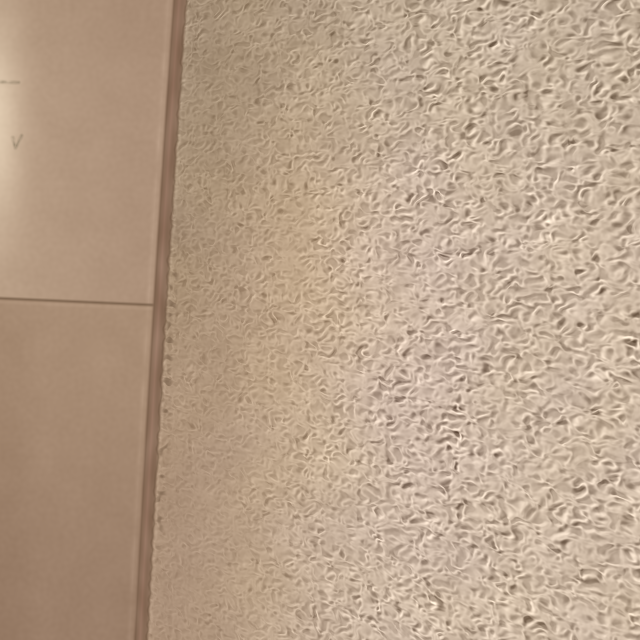
A WebGL 2 fragment shader for this texture:

```glsl
#version 300 es
precision highp float;
// Smooth tiles on the left meet a worm-textured sheet on the right along a slanted seam.
// The sheet is broken ridged noise with dark pits, lit from one side in slight perspective,
// over soft colour gradients; tiles, joints and marks use distance functions.

#define GRAIN_SCALE 84.0
#define GRAIN_CONTRAST 0.25
#define PIT_DEPTH 0.50
#define RELIEF_SHIFT vec2(-0.24, 0.30)
#define RIDGE_WIDTH 0.50
#define SEAM_HALF_WIDTH 0.0105
#define JOINT_HALF_WIDTH 0.0018
#define GROOVE_COLOR vec3(0.53, 0.42, 0.34)
#define DARK_EDGE vec3(0.41, 0.32, 0.24)

uniform vec2 u_resolution;
out vec4 outColor;

vec2 hash22(vec2 p) {
    vec3 q = fract(vec3(p.xyx) * vec3(0.1031, 0.1030, 0.0973));
    q += dot(q, q.yzx + 33.33);
    return fract((q.xx + q.yz) * q.zy);
}

float gradientAt(vec2 cell, vec2 corner, vec2 f) {
    return dot(hash22(cell + corner) * 2.0 - 1.0, f - corner);
}

float gradientNoise(vec2 p) {
    vec2 i = floor(p), f = p - i;
    vec2 s = f * f * f * (f * (f * 6.0 - 15.0) + 10.0);
    float low = mix(gradientAt(i, vec2(0, 0), f), gradientAt(i, vec2(1, 0), f), s.x);
    float high = mix(gradientAt(i, vec2(0, 1), f), gradientAt(i, vec2(1, 1), f), s.x);
    return 1.4 * mix(low, high, s.y);
}

// Rounded crests along the zero lines of the noise
float wormHeight(vec2 p) {
    float n = gradientNoise(p) + 0.35 * gradientNoise(mat2(1.5, 1.1, -1.1, 1.5) * p + 31.7);
    return 1.0 - smoothstep(0.0, RIDGE_WIDTH, sqrt(n * n + 0.004));
}

float segmentDistance(vec2 p, vec2 a, vec2 b) {
    vec2 pa = p - a, ba = b - a;
    return length(pa - ba * clamp(dot(pa, ba) / dot(ba, ba), 0.0, 1.0));
}

float glow(vec2 p, vec2 center, vec2 radius) {
    vec2 d = (p - center) / radius;
    return exp(-dot(d, d));
}

float line(float distance, float halfWidth, float blur) {
    return 1.0 - smoothstep(halfWidth - blur, halfWidth + blur, abs(distance));
}

vec3 sheetColor(vec2 p, float fromSeam) {
    // Broad light and tint
    vec3 nearSide = mix(vec3(0.665, 0.56, 0.465), vec3(0.625, 0.54, 0.445), smoothstep(0.2, 0.9, p.y));
    vec3 farSide = mix(vec3(0.76, 0.68, 0.60), vec3(0.715, 0.64, 0.555), smoothstep(0.55, 1.0, p.y));
    vec3 color = mix(nearSide, farSide, smoothstep(0.0, 0.42, fromSeam));
    color += vec3(0.035, 0.022, 0.0) * glow(p, vec2(0.47, 0.62), vec2(0.13, 0.25));
    color += vec3(0.02, 0.018, 0.008) * glow(p, vec2(0.47, 0.22), vec2(0.10, 0.30));
    color += vec3(0.0, -0.004, 0.012) * glow(p, vec2(0.65, 0.42), vec2(0.10, 0.35));
    color += vec3(0.010, 0.009, -0.004) * gradientNoise(p * 9.0);
    color += 0.025 * gradientNoise(p * 16.0 + 8.0);

    // Worm relief, larger and stronger with distance from the seam
    vec2 q = GRAIN_SCALE * (p - vec2(0.25, 0.5)) / (0.75 + 0.5 * p.x);
    q += 0.45 * vec2(gradientNoise(q * 0.6 + 5.0), gradientNoise(q * 0.6 + 47.0));
    float height = wormHeight(q);
    float relief = 0.60 * (height - 0.45) + 0.50 * (height - wormHeight(q + RELIEF_SHIFT));
    relief *= 0.75 + 0.9 * gradientNoise(q * 0.75 + 71.0);

    // Short dark pits break up the crests
    float pit = smoothstep(0.12, 0.50, gradientNoise(mat2(0.8, 0.5, -0.6, 0.9) * q + 13.0));
    relief += PIT_DEPTH * (0.22 - pit * (1.25 - 0.6 * height));
    float strength = mix(0.32, 1.0, smoothstep(0.02, 0.48, fromSeam));
    strength *= 1.0 - 0.45 * glow(p, vec2(0.27, 0.15), vec2(0.17, 0.30));
    strength *= 0.95 + 0.35 * gradientNoise(p * 12.0 + 3.0);
    color += relief * strength * GRAIN_CONTRAST * vec3(1.0, 1.0, 0.97);
    return color + 0.02 * gradientNoise(p * 190.0);
}

vec3 tileColor(vec2 p, float fromSeam, float blur) {
    // Upper and lower tile with a bright patch at the left rim
    float joint = p.y - (0.534 - 0.044 * p.x);
    vec3 upper = mix(vec3(0.71, 0.605, 0.51), vec3(0.675, 0.565, 0.475), smoothstep(0.0, 0.25, p.x));
    upper -= 0.02 * smoothstep(0.85, 1.0, p.y);
    vec3 lower = mix(vec3(0.605, 0.495, 0.41), vec3(0.66, 0.55, 0.455), smoothstep(0.0, 0.5, p.y));
    lower -= 0.02 * smoothstep(0.08, 0.0, p.x);
    vec3 color = mix(lower, upper, smoothstep(-blur, blur, joint));
    color += vec3(0.17, 0.19, 0.18) * glow(p, vec2(-0.01, 0.81), vec2(0.042, 0.17));
    color += 0.012 * gradientNoise(p * 110.0) + 0.012 * gradientNoise(p * 22.0);

    // Pale bevel along the seam, then the joint with its lit lip
    color += 0.05 * line(fromSeam + 0.018, 0.002, 0.005) * (0.65 + gradientNoise(vec2(4.0, p.y * 25.0)));
    color += 0.025 * line(joint + 0.006, 0.002, 0.003);
    color = mix(color, DARK_EDGE, 0.70 * line(joint, JOINT_HALF_WIDTH, blur + 0.001));

    // Small scuffs
    float scuff = min(segmentDistance(p, vec2(0.020, 0.785), vec2(0.024, 0.769)),
                      segmentDistance(p, vec2(0.024, 0.769), vec2(0.034, 0.788)));
    scuff = min(scuff, segmentDistance(p, vec2(0.0, 0.872), vec2(0.029, 0.871)));
    float wear = 0.4 + 0.4 * gradientNoise(p * 130.0);
    return mix(color, vec3(0.48, 0.43, 0.34), wear * line(scuff, 0.002, 0.003));
}

void main() {
    vec2 p = gl_FragCoord.xy / u_resolution;
    float blur = 1.0 / min(u_resolution.x, u_resolution.y);
    float fromSeam = p.x - (0.220 + 0.052 * p.y + 0.009 * p.y * p.y);
    float ragged = fromSeam + 0.003 * gradientNoise(p * vec2(30.0, 75.0));

    // Seam groove between the two surfaces
    vec3 color = mix(tileColor(p, fromSeam, blur), sheetColor(p, fromSeam), step(0.0, fromSeam));
    vec3 groove = GROOVE_COLOR + 0.05 * gradientNoise(p * vec2(60.0, 18.0));
    groove += vec3(0.06, 0.04, 0.045) * line(fromSeam + 0.001, 0.002, 0.004);
    color = mix(color, groove, line(fromSeam, SEAM_HALF_WIDTH, blur + 0.0015));
    color = mix(color, DARK_EDGE, 0.35 * line(fromSeam + 0.0085, 0.001, 0.002));
    color = mix(color, DARK_EDGE, 0.50 * line(ragged - 0.0095, 0.0012, 0.002));
    color += 0.04 * line(ragged - 0.0145, 0.0015, 0.0025);

    // Broken shadow specks beside the seam
    float specks = smoothstep(0.05, 0.4, gradientNoise(p * vec2(70.0, 85.0) + 19.0));
    float reach = smoothstep(0.08, 0.2, p.y) * smoothstep(0.68, 0.55, p.y);
    color = mix(color, DARK_EDGE, 0.5 * specks * reach * line(fromSeam - 0.019, 0.006, 0.005));
    outColor = vec4(clamp(color, 0.0, 1.0), 1.0);
}
```
